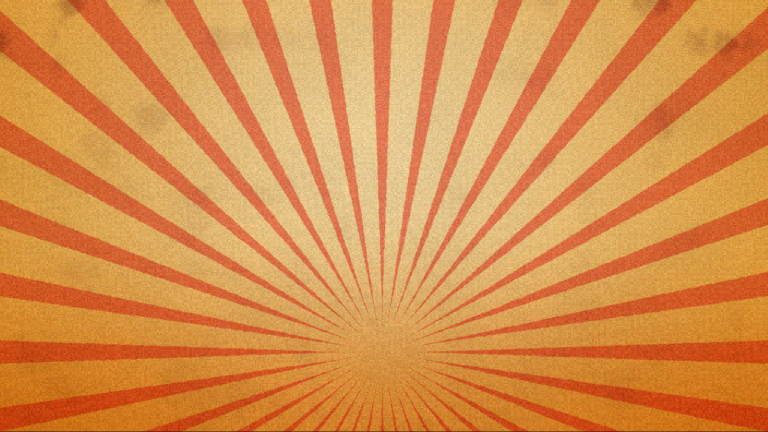
Give the GLSL for this background, as a WebGL 2 fragment shader.

```glsl
#version 300 es
precision highp float;
// Retro sunburst on aged paper: 36 tapering rays around a low centre,
// built by folding the polar angle into one sector. A soft glow, a dark
// foot, fractal-noise stains and fine grain colour the paper and the rays.
uniform vec2 u_resolution;
out vec4 fragColor;

float hash(vec2 p) {
    return fract(sin(dot(p, vec2(127.1, 311.7))) * 43758.5453);
}

float noise(vec2 p) {
    vec2 i = floor(p), f = fract(p);
    f = f * f * (3.0 - 2.0 * f);
    return mix(mix(hash(i), hash(i + vec2(1, 0)), f.x),
               mix(hash(i + vec2(0, 1)), hash(i + vec2(1, 1)), f.x), f.y);
}

float fbm(vec2 p) {
    float sum = 0.0, amp = 0.5;
    for (int i = 0; i < 5; i++) {
        sum += amp * noise(p);
        p = mat2(1.6, 1.2, -1.2, 1.6) * p + 7.3;
        amp *= 0.5;
    }
    return sum;
}

// Signed distance to the nearest ray; each ray widens from a point.
float rayDistance(vec2 q) {
    float sector = radians(10.0);
    float angle = (fract(atan(q.x, q.y) / sector + 0.5) - 0.5) * sector;
    vec2 local = length(q) * vec2(abs(sin(angle)), cos(angle));
    return local.x - 0.034 * (local.y - 0.097);
}

void main() {
    // Height runs from 0 to 1, x is zero on the vertical axis
    vec2 p = (gl_FragCoord.xy - vec2(0.5 * u_resolution.x, 0.0)) / u_resolution.y;
    float pixel = 1.0 / u_resolution.y;

    // Glow above the burst, deeper tones towards the foot
    vec2 g = p - vec2(0.0, 0.63);
    float light = exp(-1.9 * dot(g, g));
    float foot = smoothstep(0.5, -0.05, p.y) * (0.62 + 0.18 * smoothstep(0.2, 0.9, abs(p.x)));

    vec3 paper = mix(vec3(0.83, 0.55, 0.15), vec3(0.90, 0.79, 0.57), light);
    paper = mix(paper, vec3(0.80, 0.40, 0.04), foot);
    vec3 ray = mix(vec3(0.79, 0.33, 0.10), vec3(0.88, 0.47, 0.33), light);
    ray = mix(ray, vec3(0.78, 0.22, 0.02), foot);

    // Rays with slightly rough printed edges
    float rough = (noise(p * 150.0) - 0.5) * 0.002;
    float d = rayDistance(p - vec2(-0.004, 0.185)) + rough;
    vec3 color = mix(paper, ray, smoothstep(pixel, -pixel, d));

    // Paper mottling and brown stains, strongest in the upper corners
    float mottle = fbm(p * 7.0 + 3.0);
    float stain = smoothstep(0.52, 0.78, fbm(p * 11.0 + 21.0));
    float corners = smoothstep(0.55, 1.0, p.y) * smoothstep(0.25, 0.8, abs(p.x));
    color *= 1.0 + 0.07 * (mottle - 0.48);
    color *= 1.0 - stain * (0.05 + 0.22 * corners) * vec3(0.7, 1.0, 1.0);

    // Fine grain, mostly grey with a little colour
    vec2 cell = floor(p * 288.0);
    vec3 tint = vec3(hash(cell + 11.0), hash(cell + 37.0), hash(cell + 71.0)) - 0.5;
    color += 0.07 * (hash(cell) - 0.5) + 0.04 * tint;

    // Thin dark line along the bottom edge
    color *= 1.0 - 0.4 * smoothstep(0.0035, 0.001, p.y);
    fragColor = vec4(clamp(color, 0.0, 1.0), 1.0);
}
```
